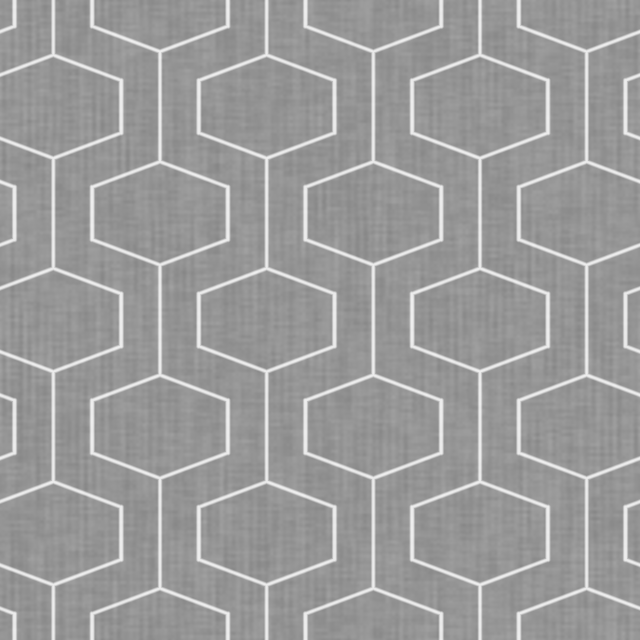
Write a WebGL 1 fragment shader that draws this pattern.

```glsl
precision highp float;

uniform vec2 u_resolution;

const float REPEATS = 3.0;
const float TAU = 6.2831853;
const vec3 CLOTH_COLOUR = vec3(0.58);
const vec3 LINE_COLOUR = vec3(0.925);

float hash(vec2 cell, float seed) {
  vec3 q = fract(vec3(cell.xyx + seed) * vec3(0.1031, 0.1030, 0.0973));
  q += dot(q, q.yzx + 33.33);
  return fract((q.x + q.y) * q.z);
}

// Value noise over the unit square, wrapping after a whole number of cells
float wrapNoise(vec2 uv, vec2 cells, float seed) {
  vec2 p = uv * cells;
  vec2 i = floor(p);
  vec2 f = fract(p);
  f = f * f * (3.0 - 2.0 * f);
  vec2 lo = mod(i, cells);
  vec2 hi = mod(i + 1.0, cells);
  float bottom = mix(hash(lo, seed), hash(vec2(hi.x, lo.y), seed), f.x);
  float top = mix(hash(vec2(lo.x, hi.y), seed), hash(hi, seed), f.x);
  return mix(bottom, top, f.y);
}

float segmentDistance(vec2 p, vec2 a, vec2 b) {
  vec2 ab = b - a;
  float t = clamp(dot(p - a, ab) / dot(ab, ab), 0.0, 1.0);
  return length(p - a - ab * t);
}

// Signed distance to one wide hexagon and the stems that join its column
float hexagonChain(vec2 p, vec2 centre) {
  vec2 q = abs(fract(p - centre + 0.5) - 0.5);
  vec2 apex = vec2(0.0, 0.242);
  vec2 corner = vec2(0.318, 0.123);
  float slope = segmentDistance(q, apex, corner) - 0.0080;
  float side = segmentDistance(q, corner, vec2(corner.x, 0.0)) - 0.0095;
  float stem = segmentDistance(q, apex, vec2(0.0, 0.5)) - 0.0080;
  return min(slope, min(side, stem));
}

// Woven shade variation: upright streaks, cross threads and faint ribs
float weave(vec2 uv) {
  float streaks = wrapNoise(uv, vec2(150.0, 16.0), 3.0) - 0.5;
  float threads = wrapNoise(uv, vec2(44.0, 190.0), 17.0) - 0.5;
  float grain = wrapNoise(uv, vec2(200.0, 200.0), 41.0) - 0.5;
  float ribStrength = wrapNoise(uv, vec2(12.0, 9.0), 59.0);
  float ribs = cos(uv.x * TAU * 78.0) * ribStrength;
  return 0.048 * streaks + 0.040 * threads + 0.018 * grain + 0.014 * ribs;
}

void main() {
  vec2 uv = gl_FragCoord.xy / u_resolution;
  vec2 p = uv * REPEATS;

  // Two interleaved columns, offset by half a repeat
  float d = min(hexagonChain(p, vec2(0.25, 0.5)),
                hexagonChain(p, vec2(0.75, 0.0)));

  float pixel = REPEATS / min(u_resolution.x, u_resolution.y);
  float softness = max(0.0068, pixel);
  float line = 1.0 - smoothstep(-softness, softness, d);

  float shade = weave(uv);
  vec3 cloth = CLOTH_COLOUR + shade;
  vec3 ink = LINE_COLOUR + 0.3 * shade;
  gl_FragColor = vec4(mix(cloth, ink, line), 1.0);
}
```
